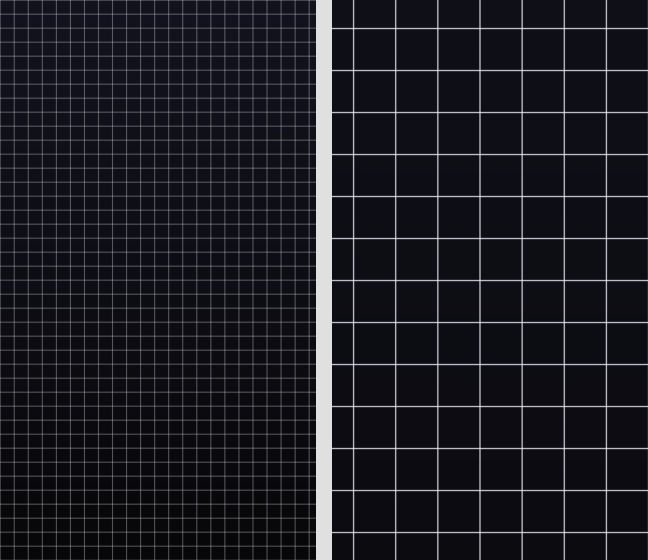
Left: the whole. Right: its middle third, enlarged.
Reproduce this pattern procedurally as a WebGL 2 fragment shader.

```glsl
#version 300 es
precision highp float;
// A fine pale square grid over a near-black vertical gradient.
// Cells repeat 22.5 times across and 40 times down from the top left;
// each hairline is a fortieth of a cell, filtered analytically.

uniform vec2 u_resolution;
out vec4 fragColor;

// Integral of a unit tent filter, from 0 at -1 to 1 at +1.
vec2 tentIntegral(vec2 x) {
    x = clamp(x, -1.0, 1.0);
    return 0.5 + x - 0.5 * x * abs(x);
}

// Filtered coverage of the vertical (x) and horizontal (y) grid lines.
vec2 lineCoverage(vec2 cell, vec2 pixel) {
    float halfWidth = 0.0125;
    // Each line begins at the left or top edge of its cell.
    vec2 offset = fract(cell - halfWidth + 0.5) - 0.5;
    return tentIntegral((offset + halfWidth) / pixel)
         - tentIntegral((offset - halfWidth) / pixel);
}

void main() {
    vec2 uv = gl_FragCoord.xy / u_resolution;
    vec2 repeats = vec2(22.5, 40.0);

    // Background: blue-black at the top, darker and more neutral below.
    vec3 bottomColor = vec3(0.027, 0.027, 0.035);
    vec3 topColor = vec3(0.073, 0.073, 0.120);
    vec3 color = mix(bottomColor, topColor, uv.y);

    // Grid: rows are counted downward, crossings combine both lines.
    vec2 cell = vec2(uv.x, 1.0 - uv.y) * repeats;
    vec2 coverage = lineCoverage(cell, repeats / u_resolution);
    float grid = 1.0 - (1.0 - coverage.x) * (1.0 - coverage.y);
    vec3 lineColor = vec3(0.94, 0.94, 0.97);
    color = mix(color, lineColor, grid);

    fragColor = vec4(color, 1.0);
}
```
